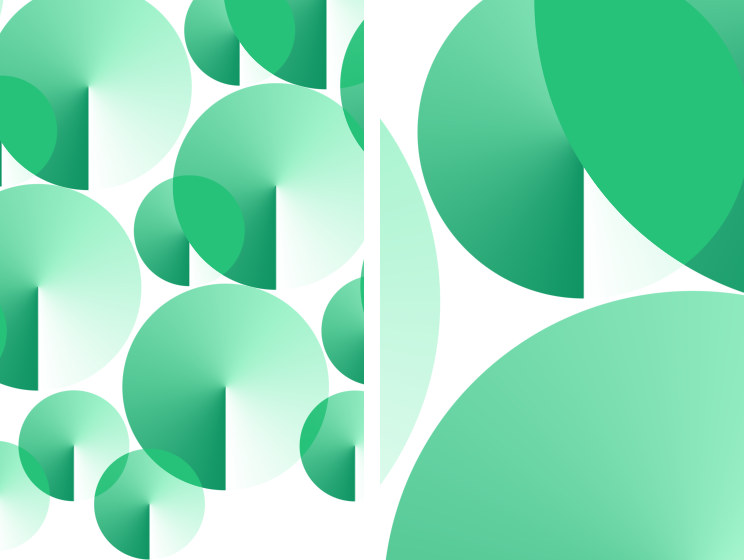
Left, the full canvas; right, a detail of the centre.
Write a Shadertoy shader that draws this background.

```glsl
// Green discs with conical gradients, large and small, overlapping on white.

const vec3 DARK = vec3(0.06, 0.58, 0.39);
const vec3 WHITE = vec3(1.0);

// Clockwise colour sweep that starts and ends straight below the centre
vec3 conicSweep(vec2 p, float pixel) {
    if (p.y < 0.0 && abs(p.x) < pixel)
        return mix(DARK, WHITE, 0.5 + 0.5 * p.x / pixel);
    float turn = fract(atan(-p.x, -p.y) / 6.28318);
    vec3 col = mix(DARK, vec3(0.32, 0.78, 0.58), clamp(turn / 0.25, 0.0, 1.0));
    col = mix(col, vec3(0.62, 0.95, 0.79), clamp((turn - 0.25) / 0.35, 0.0, 1.0));
    return mix(col, WHITE, clamp((turn - 0.6) / 0.4, 0.0, 1.0));
}

// Lays one disc over the canvas; shared areas turn saturated green
void addDisc(vec2 p, float radius, float pixel, inout vec3 col, inout float cover) {
    float mask = 1.0 - smoothstep(-pixel, pixel, length(p) - radius);
    if (mask <= 0.0) return;
    vec3 sweep = conicSweep(p, pixel);
    vec3 product = col * sweep;
    vec3 shared_ = mix(vec3(0.15, 0.76, 0.475), product, smoothstep(0.25, 0.6, product.r));
    col = mix(col, mix(sweep, shared_, cover), mask);
    cover = max(cover, mask);
}

void mainImage(out vec4 fragColor, in vec2 fragCoord) {
    vec2 uv = fragCoord / iResolution.y;
    float pixel = 0.75 / iResolution.y;
    vec3 col = WHITE;
    float cover = 0.0;

    // Slanted lattice: each node holds a disc and a small companion
    for (int j = -1; j <= 2; j++) {
        for (int i = -1; i <= 2; i++) {
            float column = float(i);
            vec2 centre = vec2(0.158, 0.845) + column * vec2(0.335, -0.178)
                        + float(j) * vec2(-0.09, -0.358);
            bool low = centre.y < 0.2;
            vec2 companion = vec2(0.27, 0.101);

            // The top row bends inwards; the lowest nodes shrink and drift
            if (j == -1) centre.x -= 0.063 * column * (column - 1.0);
            if (low) {
                centre += vec2(0.012 - 0.058 * column, 0.17 * sin(1.3 * column) - 0.015);
                companion = vec2(0.142, 0.09);
            }
            addDisc(uv - centre, low ? 0.099 : 0.1845, pixel, col, cover);
            if (!low || i == 0)
                addDisc(uv - centre - companion, 0.099, pixel, col, cover);
        }
    }
    fragColor = vec4(col, 1.0);
}
```
